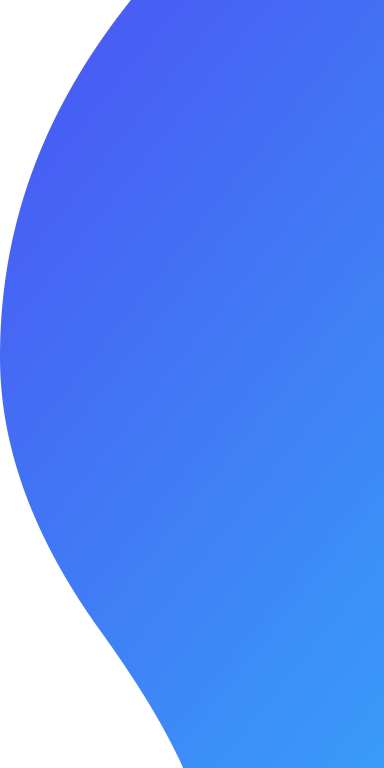
Write a WebGL 2 fragment shader that draws this background.

```glsl
#version 300 es
precision highp float;

uniform vec2 u_resolution;
out vec4 fragColor;

// Canvas units: one width across, two down from the top
const float CANVAS_HEIGHT = 2.0;

// Edge knots: height from top, horizontal place, slope dx/dy
const vec3 KNOT_TOP    = vec3(0.000, 0.341, -0.80);
const vec3 KNOT_BULGE  = vec3(0.930, 0.000,  0.00);
const vec3 KNOT_WAIST  = vec3(1.641, 0.260,  0.72);
const vec3 KNOT_BOTTOM = vec3(2.000, 0.477,  0.45);

// Diagonal gradient
const vec2 GRADIENT_AXIS = vec2(1.25, 1.0);
const float GRADIENT_START = 0.43;
const float GRADIENT_END = 3.25;
const vec3 INDIGO = vec3(0.282, 0.367, 0.957);
const vec3 AZURE  = vec3(0.224, 0.610, 0.973);
const vec3 PAPER  = vec3(1.0);

// Cubic Hermite curve x(y) between two knots
float hermite(vec3 a, vec3 b, float y) {
    float span = b.x - a.x;
    float t = (y - a.x) / span;
    float s = 1.0 - t;
    float ends = a.y * s * s * (1.0 + 2.0 * t) + b.y * t * t * (3.0 - 2.0 * t);
    float bends = span * t * s * (a.z * s - b.z * t);
    return ends + bends;
}

float edgeX(float y) {
    if (y < KNOT_BULGE.x) return hermite(KNOT_TOP, KNOT_BULGE, y);
    if (y < KNOT_WAIST.x) return hermite(KNOT_BULGE, KNOT_WAIST, y);
    return hermite(KNOT_WAIST, KNOT_BOTTOM, y);
}

void main() {
    vec2 uv = gl_FragCoord.xy / u_resolution;
    vec2 p = vec2(uv.x, CANVAS_HEIGHT * (1.0 - uv.y));
    float pixel = 1.0 / u_resolution.x;

    // Slope turns the horizontal gap into a distance from the edge
    float slope = (edgeX(p.y + pixel) - edgeX(p.y - pixel)) / (2.0 * pixel);
    float dist = (p.x - edgeX(p.y)) / sqrt(1.0 + slope * slope);
    float coverage = clamp(dist / pixel + 0.5, 0.0, 1.0);

    // Blue fill
    float along = dot(p, GRADIENT_AXIS);
    float blend = clamp((along - GRADIENT_START) / (GRADIENT_END - GRADIENT_START), 0.0, 1.0);
    vec3 fill = mix(INDIGO, AZURE, blend);

    fragColor = vec4(mix(PAPER, fill, coverage), 1.0);
}
```
